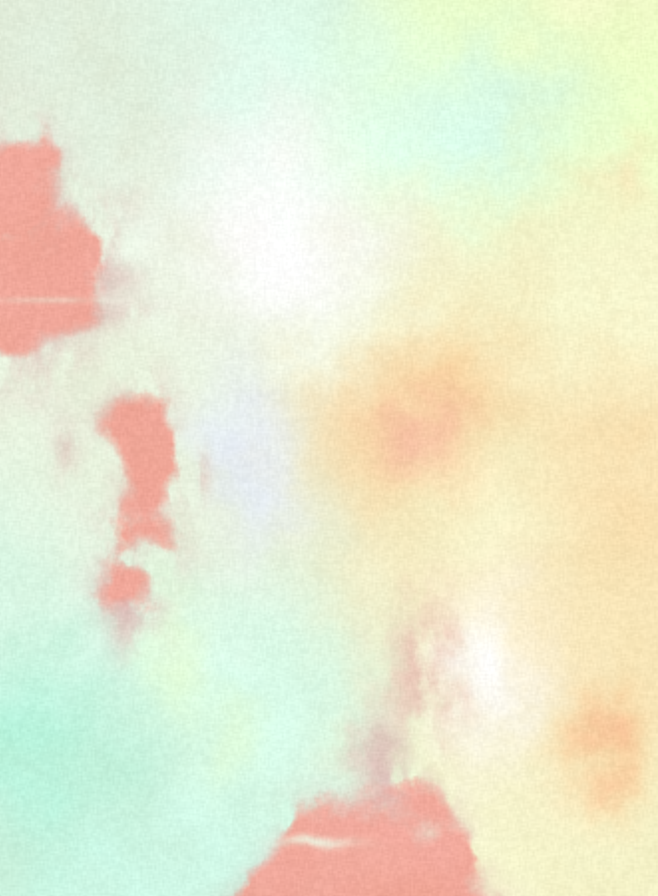
A Shadertoy shader for this background:

```glsl
// A pastel abstract painting: soft washes of mint, cream, peach and white,
// with ragged coral patches and mauve stains at the left and bottom.
// Gaussian washes and noise-frayed boxes are layered in warped canvas units.

const vec3 MINT = vec3(0.81, 0.965, 0.895);
const vec3 DEEP_MINT = vec3(0.69, 0.94, 0.84);
const vec3 AQUA = vec3(0.85, 0.985, 0.915);
const vec3 SAGE = vec3(0.92, 0.96, 0.88);
const vec3 GREY_SAGE = vec3(0.88, 0.925, 0.85);
const vec3 LIME = vec3(0.93, 0.99, 0.77);
const vec3 CREAM = vec3(0.965, 0.96, 0.80);
const vec3 SAND = vec3(0.97, 0.90, 0.72);
const vec3 PEACH = vec3(0.98, 0.81, 0.60);
const vec3 CORAL = vec3(0.945, 0.645, 0.59);
const vec3 MAUVE = vec3(0.86, 0.73, 0.71);
const vec3 LAVENDER = vec3(0.90, 0.93, 0.98);
const vec3 WHITE = vec3(1.0);

const float WARP = 0.09;       // wandering of the soft washes
const float BRUSH_WARP = 0.09; // broken, brushed wash edges
const float FRAY = 0.09;       // raggedness of the patch edges
const float HALO = 0.022;      // reach of the stain round the patches
const float MOTTLE = 0.055;    // uneven pigment
const float GRAIN = 0.03;      // canvas texture

float hash(vec2 p) {
    vec3 q = fract(vec3(p.xyx) * 0.1031);
    q += dot(q, q.yzx + 33.33);
    return fract((q.x + q.y) * q.z);
}

float noise(vec2 p) {
    vec2 cell = floor(p), f = fract(p);
    f = f * f * (3.0 - 2.0 * f);
    float low = mix(hash(cell), hash(cell + vec2(1, 0)), f.x);
    float high = mix(hash(cell + vec2(0, 1)), hash(cell + vec2(1, 1)), f.x);
    return mix(low, high, f.y);
}

float fbm(vec2 p) {
    float sum = 0.0, weight = 0.5;
    for (int i = 0; i < 5; i++) {
        sum += weight * noise(p);
        p = mat2(1.6, 1.2, -1.2, 1.6) * p + 7.3;
        weight *= 0.5;
    }
    return sum - 0.485;
}

// Soft elliptical glow of paint.
void wash(inout vec3 paint, vec2 p, vec2 centre, vec2 radius, vec3 tint, float amount) {
    vec2 d = (p - centre) / radius;
    paint = mix(paint, tint, amount * exp(-dot(d, d)));
}

// Signed distance to a rounded box.
float boxDist(vec2 p, vec2 centre, vec2 extent, float corner) {
    vec2 d = abs(p - centre) - extent + corner;
    return length(max(d, 0.0)) + min(max(d.x, d.y), 0.0) - corner;
}

void mainImage(out vec4 fragColor, in vec2 fragCoord) {
    vec2 uv = fragCoord / iResolution.xy;
    vec2 canvas = fragCoord / iResolution.y;
    vec2 drift = vec2(fbm(canvas * 7.0), fbm(canvas * 7.0 + 31.0));
    vec2 brush = vec2(fbm(canvas * 19.0 + 3.0), fbm(canvas * 19.0 + 47.0));
    vec2 p = uv + WARP * drift + BRUSH_WARP * brush;
    float dry = smoothstep(-0.25, 0.15, fbm(canvas * vec2(38.0, 22.0)));

    // Ground: cool on the left, warm on the right
    vec3 cool = mix(MINT, SAGE, smoothstep(0.15, 0.44, p.y));
    cool = mix(cool, GREY_SAGE, smoothstep(0.68, 0.92, p.y));
    vec3 warm = mix(CREAM, SAND, smoothstep(0.04, 0.30, p.y));
    warm = mix(warm, CREAM, smoothstep(0.48, 0.69, p.y));
    warm = mix(warm, LIME, smoothstep(0.70, 0.88, p.y));
    vec3 paint = mix(cool, warm, smoothstep(0.36, 0.70, p.x));

    // Cool washes
    wash(paint, p, vec2(0.45, 0.95), vec2(0.20, 0.13), AQUA, 0.8);
    wash(paint, p, vec2(0.72, 0.87), vec2(0.17, 0.08), AQUA, 0.95);
    wash(paint, p, vec2(0.93, 0.99), vec2(0.10, 0.05), CREAM, 0.6);
    wash(paint, p, vec2(0.05, 0.17), vec2(0.13, 0.12), DEEP_MINT, 0.85);
    wash(paint, p, vec2(0.0, 0.37), vec2(0.11, 0.10), MINT, 0.5);
    wash(paint, p, vec2(0.42, 0.20), vec2(0.19, 0.13), AQUA, 0.9);
    wash(paint, p, vec2(0.27, 0.26), vec2(0.06, 0.07), LIME, 0.45);
    wash(paint, p, vec2(0.37, 0.18), vec2(0.04, 0.05), LIME, 0.3);
    wash(paint, p, vec2(0.37, 0.49), vec2(0.07, 0.08), LAVENDER, 0.9);

    // Warm washes
    wash(paint, p, vec2(0.71, 0.43), vec2(0.15, 0.07), CREAM, 0.85);
    wash(paint, p, vec2(0.58, 0.52), vec2(0.13, 0.08), PEACH, 0.55);
    wash(paint, p, vec2(0.68, 0.57), vec2(0.10, 0.08), PEACH, 0.6);
    wash(paint, p, vec2(0.65, 0.52), vec2(0.055, 0.035), CORAL, 0.5);
    wash(paint, p, vec2(0.95, 0.45), vec2(0.09, 0.08), PEACH, 0.3);
    wash(paint, p, vec2(0.93, 0.18), vec2(0.065, 0.06), PEACH, 0.95);
    wash(paint, p, vec2(0.93, 0.18), vec2(0.04, 0.035), CORAL, 0.25);
    wash(paint, p, vec2(0.95, 0.80), vec2(0.05, 0.035), SAND, 0.7);

    // White light
    wash(paint, p, vec2(0.42, 0.78), vec2(0.18, 0.14), WHITE, 0.55);
    wash(paint, p, vec2(0.41, 0.74), vec2(0.11, 0.10), WHITE, 0.95);
    wash(paint, p, vec2(0.75, 0.25), vec2(0.085, 0.095), WHITE, 0.95);

    // Mauve stains, broken by dry brushing
    wash(paint, p, vec2(0.13, 0.735), vec2(0.06, 0.06), MAUVE, 0.7 * dry);
    wash(paint, p, vec2(0.05, 0.59), vec2(0.09, 0.035), MAUVE, 0.5 * dry);
    wash(paint, uv, vec2(0.15, 0.65), vec2(0.10, 0.015), MAUVE, 0.5 * dry);
    wash(paint, uv, vec2(0.10, 0.50), vec2(0.02, 0.03), MAUVE, 0.6 * dry);
    wash(paint, uv, vec2(0.30, 0.475), vec2(0.018, 0.025), MAUVE, 0.7 * dry);
    wash(paint, p, vec2(0.65, 0.25), vec2(0.05, 0.08), mix(MAUVE, CORAL, 0.4), 0.7 * dry);
    wash(paint, p, vec2(0.59, 0.14), vec2(0.035, 0.06), MAUVE, 0.85 * dry);
    wash(paint, uv, vec2(0.193, 0.33), vec2(0.03, 0.055), MAUVE, 0.95 * dry);

    // Coral patches with a stained halo; the lowest narrows upwards
    float d = boxDist(uv, vec2(0.02, 0.685), vec2(0.13, 0.06), 0.03);
    d = min(d, boxDist(uv, vec2(0.0, 0.79), vec2(0.065, 0.06), 0.05));
    d = min(d, boxDist(uv, vec2(0.0, 0.63), vec2(0.065, 0.045), 0.03));
    d = min(d, boxDist(uv, vec2(0.22, 0.471), vec2(0.032, 0.078), 0.012));
    d = min(d, boxDist(uv, vec2(0.19, 0.35), vec2(0.018, 0.007), 0.006));
    vec2 sloped = vec2((uv.x - 0.56) * (1.0 + 6.0 * uv.y), uv.y);
    d = min(d, boxDist(sloped, vec2(0.0, -0.02), vec2(0.2, 0.118), 0.04));
    d += FRAY * (fbm(canvas * 17.0 + 5.0) + 0.4 * brush.x);
    paint = mix(paint, MAUVE, 0.65 * dry * exp(-max(d, 0.0) / HALO));
    float softness = 0.008 + 0.014 * dry;
    paint = mix(paint, CORAL, 0.95 - 0.95 * smoothstep(-softness, softness, d));

    // Pale streaks, pigment variation and canvas grain
    wash(paint, uv + 0.02 * brush, vec2(0.48, 0.062), vec2(0.055, 0.006), SAGE, 0.8);
    wash(paint, uv, vec2(0.08, 0.665), vec2(0.09, 0.004), SAGE, 0.35 * dry);
    paint += MOTTLE * (drift.x + brush.y) * vec3(0.4, 0.7, 1.0);
    paint += GRAIN * (noise(canvas * vec2(450.0, 190.0)) + noise(canvas * vec2(190.0, 450.0)) - 1.0);
    fragColor = vec4(clamp(paint, 0.0, 1.0), 1.0);
}
```
